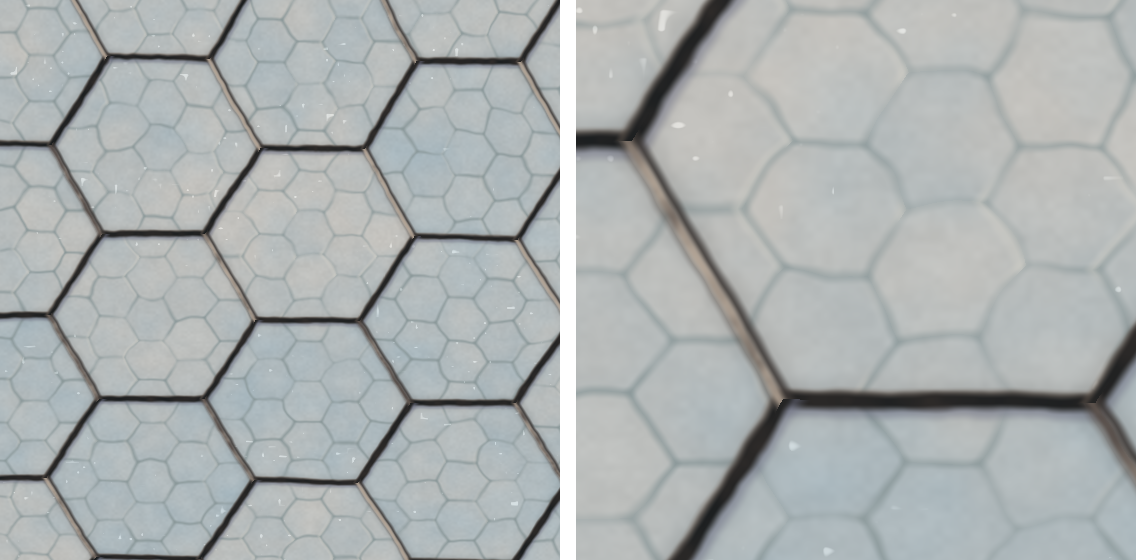
Left: the whole. Right: its middle third, enlarged.
Reproduce this texture procedurally as a WebGL 1 fragment shader.

```glsl
precision highp float;
// Weathered pale hexagonal glass tiles with a fine honeycomb inside and dark open joints.
uniform vec2 u_resolution;

float hash(vec2 p) {
  return fract(sin(dot(p, vec2(127.1, 311.7))) * 43758.5453);
}

float noise(vec2 p) {
  vec2 i = floor(p), f = fract(p);
  f = f * f * (3.0 - 2.0 * f);
  return mix(mix(hash(i), hash(i + vec2(1.0, 0.0)), f.x),
             mix(hash(i + vec2(0.0, 1.0)), hash(i + 1.0), f.x), f.y);
}

float fbm(vec2 p) {
  return 0.55 * noise(p) + 0.3 * noise(p * 2.1 + 7.3) + 0.15 * noise(p * 4.3 + 3.1);
}

// Centre of the flat-topped hexagon of unit height that holds q
vec2 hexCenter(vec2 q) {
  vec2 s = vec2(1.7320508, 1.0);
  vec2 a = floor(q / s + 0.5) * s;
  vec2 b = (floor(q / s) + 0.5) * s;
  return dot(q - a, q - a) < dot(q - b, q - b) ? a : b;
}

// Whole-number key for hexagon centres and edge midpoints
vec2 latticeId(vec2 c) {
  return floor(c * vec2(2.3094, 4.0) + 0.5);
}

float band(float t, float halfWidth, float soft) {
  return 1.0 - smoothstep(halfWidth - soft, halfWidth + soft, abs(t));
}

void main() {
  vec2 p = gl_FragCoord.xy / u_resolution.y;
  float soft = max(0.010, 4.0 / u_resolution.y);

  // Slight perspective: rows tighten downward, columns lean
  float down = 1.0 - p.y;
  float v = down - 0.0134 * (p.x - 0.279);
  float column = (p.x - 0.2787 + 0.018 * (down - 0.26)) / 0.2792;
  float row = 3.03 * v + 0.3 * v * v - 0.8147;
  vec2 q = vec2(column * 0.8660254, -row);
  q += 0.022 * (vec2(noise(q * 3.0), noise(q * 3.0 + 19.0)) - 0.5);
  q += 0.006 * (vec2(noise(q * 22.0), noise(q * 22.0 + 31.0)) - 0.5);

  vec2 center = hexCenter(q);
  vec2 local = q - center;
  vec2 tile = latticeId(center);
  float tileRandom = hash(tile + 2.7);

  // Glass colour: cool and warm tiles with cloudy patches
  float cloud = fbm(q * 4.0 + tile);
  float warmth = 0.15 + 0.5 * tileRandom + 0.9 * (cloud - 0.3);
  vec3 color = mix(vec3(0.65, 0.715, 0.745), vec3(0.755, 0.752, 0.737), clamp(warmth, 0.0, 1.0));
  color += 0.035 * (fbm(q * 19.0) - 0.5) + 0.02 * (noise(q * 60.0) - 0.5);

  // Inner honeycomb, four cells to a tile
  vec2 shift = 0.16 * (vec2(hash(tile), hash(tile + 5.0)) - 0.5);
  vec2 g = local * 4.0 + shift + 0.12 * (vec2(noise(q * 9.0), noise(q * 9.0 + 11.0)) - 0.5);
  vec2 cell = hexCenter(g);
  vec2 inCell = g - cell;
  float cellRandom = hash(latticeId(cell) + tile * 3.0);
  color += vec3(0.03, 0.02, 0.012) * (cellRandom - 0.4);
  color += 0.025 * (0.3 - length(inCell));
  float fade = mix(0.35, 1.0, smoothstep(0.2, 0.65, fbm(q * 5.0 + 23.0)));
  fade *= mix(1.0, 0.55, smoothstep(0.6, 1.0, tileRandom));
  float glint = smoothstep(0.5, 0.75, noise(q * 6.0 + 41.0)) * (0.3 + 0.7 * tileRandom);
  for (int i = 0; i < 3; i++) {
    float angle = 1.5707963 + 1.0471976 * float(i);
    float across = dot(inCell, vec2(cos(angle), sin(angle)));
    float t = -sign(across) * (0.5 - abs(across));
    color = mix(color, vec3(0.53, 0.585, 0.59), 0.75 * fade * band(t, 0.03, soft * 4.0));
    if (i > 0) {
      color = mix(color, vec3(0.83, 0.82, 0.79), 0.55 * glint * band(t - 0.035, 0.025, soft * 4.0));
    }
  }

  // Bright specks
  color += 0.13 * smoothstep(0.9, 0.98, noise(q * 32.0 + 3.0)) * step(0.6, noise(q * 5.0 + 8.0));

  // Joints: two dark directions, then one with a pale worn lip
  float wear = fbm(q * 14.0 + 50.0);
  for (int i = 0; i < 3; i++) {
    float angle = 1.5707963 + 1.0471976 * float(i);
    vec2 normal = vec2(cos(angle), sin(angle));
    float across = dot(local, normal);
    float side = sign(across);
    float t = -side * (0.5 - abs(across));
    float edgeRandom = hash(latticeId(center + side * 0.5 * normal) + 0.3);
    color *= 1.0 - 0.10 * band(t, 0.03, 0.035);
    if (i < 2) {
      float halfWidth = 0.013 + 0.005 * edgeRandom + 0.008 * (wear - 0.5);
      color = mix(color, vec3(0.44, 0.45, 0.53), 0.5 * band(t + 0.02, 0.012, soft * 1.3));
      color = mix(color, vec3(0.42, 0.37, 0.33), 0.75 * band(t - 0.012, 0.009, soft));
      vec3 gap = mix(vec3(0.08, 0.10, 0.11), vec3(0.20, 0.18, 0.17), wear);
      color = mix(color, gap, band(t, halfWidth, soft));
    } else {
      float worn = smoothstep(0.25, 0.75, 0.6 * edgeRandom + 0.5 * wear);
      vec3 lip = mix(vec3(0.33, 0.29, 0.27), vec3(0.70, 0.64, 0.58), worn);
      color = mix(color, vec3(0.24, 0.22, 0.21), 0.85 * band(t + 0.009, 0.009, soft));
      color = mix(color, vec3(0.38, 0.35, 0.33), 0.5 * band(t - 0.019, 0.004, soft));
      color = mix(color, lip, 0.9 * band(t - 0.006, 0.009, soft * 0.8));
    }
  }

  gl_FragColor = vec4(clamp(color, 0.0, 1.0), 1.0);
}
```
